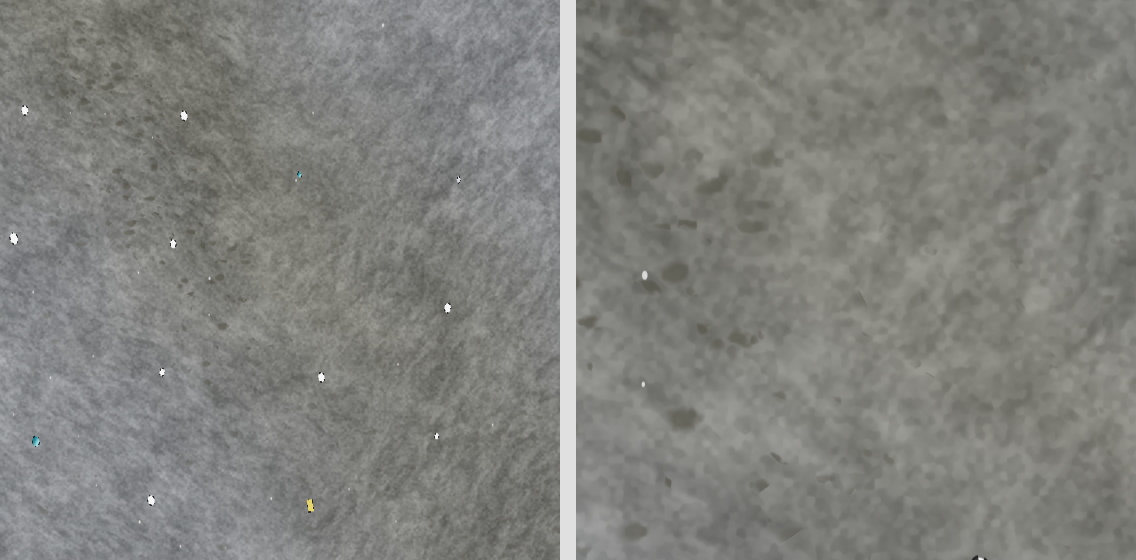
Left: the whole. Right: its middle third, enlarged.
A Shadertoy shader for this texture:

```glsl
#define COOL_SAND vec3(0.535, 0.545, 0.558)
#define WARM_SAND vec3(0.500, 0.499, 0.482)
#define OLIVE_STAIN vec3(0.33, 0.325, 0.28)
#define DARK_RIM vec3(0.08, 0.08, 0.09)
#define CLUMP_CONTRAST 0.085
#define FLAKE_CONTRAST 0.135
#define GRAIN_CONTRAST 0.075
#define PEBBLE_COUNT 13
#define PEBBLE_SIZE 0.0082
#define SPECK_CHANCE 0.10

vec2 hash2(vec2 c) {
    vec3 q = fract(c.xyx * vec3(0.1031, 0.1030, 0.0973));
    q += dot(q, q.yzx + 33.33);
    return fract((q.xx + q.yz) * q.zy);
}

mat2 rotation(float a) {
    return mat2(cos(a), sin(a), -sin(a), cos(a));
}

// Smooth cellular noise: each cell has a tone, blended by nearness; mean is zero
float cellTone(vec2 p) {
    vec2 cell = floor(p), f = fract(p);
    float total = 0.0, weights = 0.0;
    for (int y = -1; y <= 1; y++)
    for (int x = -1; x <= 1; x++) {
        vec2 offset = vec2(x, y);
        vec2 h = hash2(cell + offset);
        vec2 d = offset + 0.15 + 0.7 * h - f;
        float w = exp(-6.0 * dot(d, d));
        total += w * hash2(cell + offset + 71.0).x;
        weights += w;
    }
    return total / weights - 0.5;
}

// Stretched flakes lying along one direction
float flakes(vec2 p, float angle) {
    vec2 q = p * rotation(angle);
    return 0.6 * cellTone(q * vec2(38.0, 80.0)) + 0.6 * cellTone(q * vec2(75.0, 140.0) + 19.0);
}

// Soft irregular blots, one per chosen cell
float blots(vec2 p, float scale, float chance) {
    vec2 q = p * scale, cell = floor(q);
    float cover = 0.0;
    for (int y = -1; y <= 1; y++)
    for (int x = -1; x <= 1; x++) {
        vec2 c = cell + vec2(x, y);
        vec2 h = hash2(c + 7.0), k = hash2(c + 43.0);
        vec2 d = (q - c - h) * rotation(-0.9 + k.y) * vec2(0.8, 1.25);
        float radius = 0.15 + 0.27 * k.y;
        cover = max(cover, step(k.x, chance) * smoothstep(radius, radius * 0.35, length(d)));
    }
    return cover;
}

// Tiny bright specks
float specks(vec2 p, float pixel) {
    vec2 q = p * 13.0, cell = floor(q);
    vec2 h = hash2(cell + 5.0), k = hash2(cell + 90.0);
    vec2 d = (fract(q) - 0.1 - 0.8 * h) / 13.0;
    float radius = 0.0008 + 0.0018 * k.y * k.y;
    return step(k.x, SPECK_CHANCE) * smoothstep(radius + pixel, radius - pixel, length(d * vec2(1.3, 0.8)));
}

void mainImage(out vec4 fragColor, in vec2 fragCoord) {
    vec2 p = fragCoord / iResolution.y;
    float pixel = 1.0 / iResolution.y;

    // Warm diagonal band between two cool corners
    float broad = cellTone(p * 5.0 + 3.0);
    float across = dot(p, vec2(0.76, 0.64)) - 0.75 + 0.12 * broad;
    float warmth = smoothstep(0.48, 0.08, abs(across));
    vec3 color = mix(COOL_SAND, WARM_SAND, warmth);
    color -= 0.035 * smoothstep(0.45, 0.0, length(p - vec2(0.05, 0.95)));
    color -= 0.035 * smoothstep(0.55, 0.0, length(p - vec2(0.95, 0.05)));
    float olive = smoothstep(0.16, 0.0, abs(across)) * smoothstep(0.1, 0.6, p.y);
    color -= olive * vec3(0.008, 0.008, 0.022);

    // Mottled surface, with the flakes turning from left to right
    vec2 warp = 0.012 * vec2(cellTone(p * 17.0), cellTone(p * 17.0 + 31.0));
    vec2 w = p + warp;
    float turn = smoothstep(0.3, 0.75, p.x + 0.4 * broad);
    float flake = mix(flakes(w, -0.6), flakes(w, 0.95), turn);
    float clump = cellTone(w * 11.0 + 50.0) + 0.7 * cellTone(w * 26.0 + 8.0);
    float grain = cellTone(p * 210.0);
    color += 0.05 * broad + CLUMP_CONTRAST * 0.8 * clump;
    color += FLAKE_CONTRAST * flake + GRAIN_CONTRAST * grain;

    // Dark stains gathered along the upper band
    vec2 along = vec2(0.23, -0.45), start = vec2(0.17, 0.88);
    float t = clamp(dot(p - start, along) / dot(along, along), 0.0, 1.0);
    float cluster = smoothstep(0.16, 0.02, length(p - start - t * along));
    vec2 ragged = w + 0.006 * vec2(grain, flake);
    float stain = blots(ragged, 40.0, 0.03 + 0.05 * warmth + 0.32 * cluster);
    stain = max(stain, 0.7 * blots(ragged + 4.0, 75.0, 0.03 + 0.07 * warmth));
    color = mix(color, OLIVE_STAIN, stain * (0.3 + 0.35 * cluster));

    // Scattered specks and pebbles with broken dark rims
    color = mix(color, vec3(0.85), specks(p, pixel));
    for (int i = 0; i < PEBBLE_COUNT; i++) {
        float n = float(i);
        vec2 h = hash2(vec2(n, 17.0));
        vec2 center = fract(vec2(0.7549, 0.5698) * n + vec2(0.27, 0.13));
        center.y *= 0.82;
        vec2 d = (p - center) * rotation(0.5 * (h.x - 0.5)) * vec2(1.5, 1.0);
        float size = PEBBLE_SIZE * (0.6 + 0.75 * h.y);
        float r = length(d), angle = atan(d.y, d.x);
        vec3 tint = vec3(0.96);
        if (i % 6 == 3) tint = mix(vec3(0.1, 0.5, 0.56), vec3(0.6, 0.87, 0.9), smoothstep(-size, size, d.x - d.y));
        if (i == 7) { tint = vec3(0.9, 0.84, 0.42); r = max(abs(d.x) * 1.5, abs(d.y)); }
        if (i == 10) { tint = vec3(0.84, 0.86, 0.88); r = abs(d.x) + abs(d.y) * 0.8; }
        float ring = smoothstep(0.0022, 0.0008, abs(r - size));
        float broken = smoothstep(0.1, 0.6, sin(angle * 5.0 + 6.0 * h.x) + 0.6 * sin(angle * 2.0 + n));
        color = mix(color, tint, smoothstep(size + pixel, size - pixel, r));
        color = mix(color, DARK_RIM, 0.85 * ring * broken);
    }

    fragColor = vec4(clamp(color, 0.0, 1.0), 1.0);
}
```
